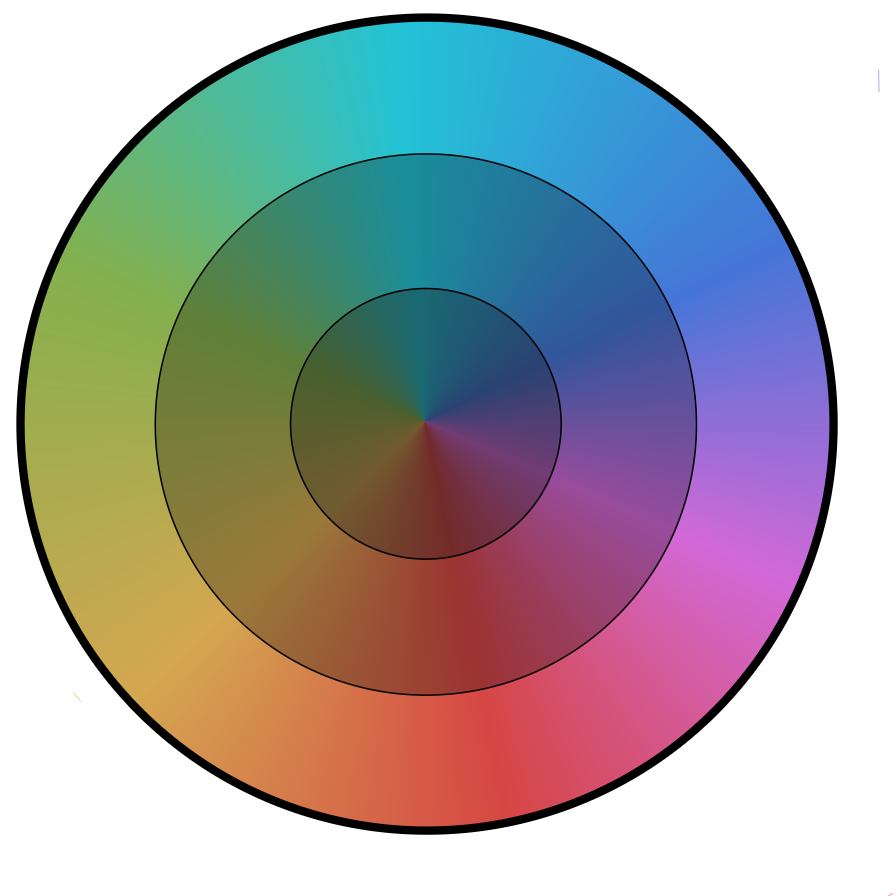
Reproduce this background procedurally as a Shadertoy shader.

```glsl
const float TAU = 6.2831853;
const int STOPS = 7;

const vec3 CYAN    = vec3(0.135, 0.765, 0.840);
const vec3 BLUE    = vec3(0.270, 0.460, 0.845);
const vec3 MAGENTA = vec3(0.825, 0.410, 0.845);
const vec3 RED     = vec3(0.840, 0.275, 0.265);
const vec3 ORANGE  = vec3(0.830, 0.655, 0.315);
const vec3 GREEN   = vec3(0.515, 0.690, 0.305);
const vec3 SHADE   = vec3(0.060);
const vec3 INK     = vec3(0.0);
const vec3 PAPER   = vec3(1.0);

// Coverage of the region where distance d is negative
float fill(float d, float pixel) {
    return clamp(0.5 - d / pixel, 0.0, 1.0);
}

float circle(vec2 p, vec2 center, float radius) {
    return length(p - center) - radius;
}

float segment(vec2 p, vec2 a, vec2 b) {
    vec2 ab = b - a;
    float along = clamp(dot(p - a, ab) / dot(ab, ab), 0.0, 1.0);
    return length(p - a - ab * along);
}

// Conic gradient running clockwise from the cyan ray near the top
vec3 wheelColor(vec2 offset) {
    float stops[STOPS] = float[STOPS](0.0, 0.189, 0.328, 0.478, 0.640, 0.828, 1.0);
    vec3 hues[STOPS] = vec3[STOPS](CYAN, BLUE, MAGENTA, RED, ORANGE, GREEN, CYAN);
    float angle = atan(offset.y, offset.x + 1e-6);
    float turn = fract(94.0 / 360.0 - angle / TAU);
    vec3 color = hues[0];
    for (int i = 0; i < STOPS - 1; i++) {
        float blend = (turn - stops[i]) / (stops[i + 1] - stops[i]);
        color = mix(color, hues[i + 1], clamp(blend, 0.0, 1.0));
    }
    return color;
}

// Darkened disc with a thin outline
vec3 shadedDisc(vec3 under, vec3 inside, float d, float lineWidth, float pixel) {
    vec3 color = mix(under, inside, fill(d, pixel));
    return mix(color, INK, fill(abs(d) - 0.5 * lineWidth, pixel));
}

// Short faint stroke on the paper
vec3 fleck(vec3 under, vec3 tint, vec2 p, vec2 a, vec2 b, float pixel) {
    float d = segment(p, a, b) - 0.0006;
    return mix(under, tint, 0.5 * fill(d, pixel));
}

void mainImage(out vec4 fragColor, in vec2 fragCoord) {
    float side = min(iResolution.x, iResolution.y);
    float pixel = 1.0 / side;
    vec2 p = (fragCoord - 0.5 * iResolution.xy) / side + 0.5;

    // Paper and its stray flecks
    vec3 color = PAPER;
    color = fleck(color, BLUE, p, vec2(0.9805, 0.922), vec2(0.981, 0.898), pixel);
    color = fleck(color, ORANGE, p, vec2(0.082, 0.2265), vec2(0.090, 0.2175), pixel);
    color = fleck(color, RED, p, vec2(0.992, 0.0005), vec2(0.996, 0.0026), pixel);

    // Colour wheel and its heavy rim
    vec3 wheel = wheelColor(p - vec2(0.474, 0.530));
    float rim = circle(p, vec2(0.4766, 0.5267), 0.4537);
    color = shadedDisc(color, wheel, rim, 0.0093, pixel);

    // Two darker inner discs
    float middle = circle(p, vec2(0.4753, 0.5262), 0.302);
    float inner = circle(p, vec2(0.4753, 0.5270), 0.151);
    color = shadedDisc(color, wheel * 0.725, middle, 0.0017, pixel);
    color = shadedDisc(color, mix(wheel, SHADE, 0.5), inner, 0.0017, pixel);

    fragColor = vec4(color, 1.0);
}
```
